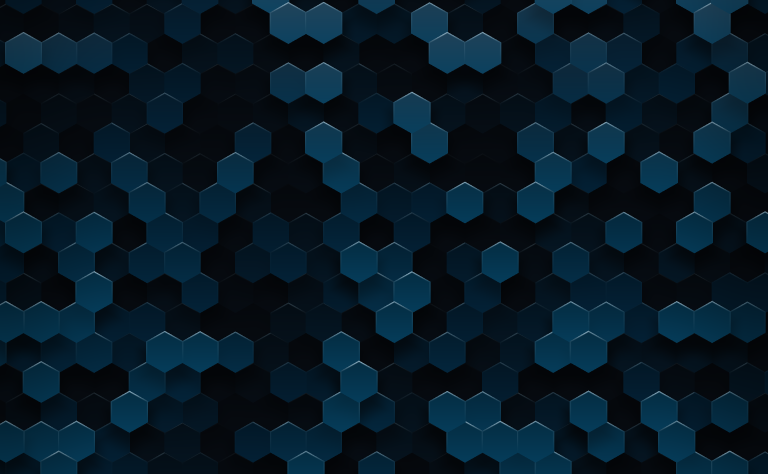
This background is drawn by a WebGL 1 fragment shader. Its source:

```glsl
precision highp float;
uniform vec2 u_resolution;

#define PITCH vec2(0.0745, 0.0631)  // column and row spacing, in canvas heights
#define ORIGIN vec2(0.0496, 0.0032)
#define RIM_WIDTH 0.03
#define RAISE 0.06
#define SHADOW_DROP 0.34
#define SHADOW_SOFT 0.45
#define SHADOW_DEPTH 0.85
#define BLACK vec3(0.022, 0.036, 0.055)
#define DEEP vec3(0.010, 0.110, 0.180)
#define BLUE vec3(0.018, 0.205, 0.305)
#define HAZE vec3(0.120, 0.095, 0.100)
#define RIM vec3(0.530, 0.660, 0.730)

float hash(vec2 p) {
  return fract(sin(dot(p, vec2(127.1, 311.7))) * 43758.5453);
}

// Signed distance to a pointy-top hexagon one unit wide
float hexDist(vec2 p) {
  p = abs(p);
  return max(p.x, 0.5 * p.x + 0.866 * p.y) - 0.5;
}

// Column and row of the cell near q, stepped by a neighbour offset
vec2 cellAt(vec2 q, vec2 offset) {
  float row = floor(q.y + 0.5) + offset.y;
  float col = floor(q.x - 0.5 * mod(row, 2.0) + 0.5) + offset.x;
  return vec2(col, row);
}

vec2 toLocal(vec2 q, vec2 cell) {
  return (q - cell - vec2(0.5 * mod(cell.y, 2.0), 0.0)) * vec2(1.0, 0.866);
}

float cellHeight(vec2 cell) {
  return pow(hash(cell + 17.0), 1.5);
}

vec3 faceColor(float height) {
  vec3 color = mix(BLACK, DEEP, smoothstep(0.05, 0.55, height));
  return mix(color, BLUE, smoothstep(0.5, 0.8, height));
}

vec3 shade(vec2 p, float pixel) {
  vec2 q = (p - ORIGIN) / PITCH;

  // Topmost prism covering this point
  float height = -1.0;
  float dist = 0.0;
  vec2 local = vec2(0.0);
  vec2 topCell = vec2(0.0);
  for (int j = -1; j <= 1; j++) {
    for (int i = -1; i <= 1; i++) {
      vec2 cell = cellAt(q, vec2(float(i), float(j)));
      float h = cellHeight(cell);
      vec2 l = (toLocal(q, cell) - vec2(0.0, 0.03 * h)) / (1.0 + RAISE * h);
      float d = hexDist(l);
      if (d <= 0.001 && h > height) {
        height = h;
        dist = d;
        local = l;
        topCell = cell;
      }
    }
  }

  // Soft shadows cast downward by taller neighbours
  float light = 1.0;
  for (int j = -1; j <= 1; j++) {
    for (int i = -1; i <= 1; i++) {
      vec2 cell = cellAt(q, vec2(float(i), float(j)));
      float rise = smoothstep(0.05, 0.65, cellHeight(cell) - height);
      float d = hexDist(toLocal(q, cell) + vec2(0.0, SHADOW_DROP));
      light *= 1.0 - SHADOW_DEPTH * rise * (1.0 - smoothstep(-0.25, SHADOW_SOFT, d));
    }
  }

  // Face with a slight gradient, hazier toward the top of the canvas
  float raised = smoothstep(0.4, 0.85, height);
  vec3 color = faceColor(height) * (1.0 - 0.28 * local.y);
  color += HAZE * raised * smoothstep(0.5, 1.0, p.y) * (0.6 + 0.6 * local.y);
  color = mix(BLACK * 0.5, color, light);

  // Lit rim: bright on the upper slopes, faint on the sides, worn unevenly
  float line = 1.0 - smoothstep(RIM_WIDTH - 0.5 * pixel, RIM_WIDTH + 0.5 * pixel, -dist);
  float wear = mix(0.25, 1.0, hash(topCell + 5.3 * sign(local.x)));
  float upper = smoothstep(0.18, 0.56, local.y);
  float sides = 0.18 * smoothstep(-0.35, 0.2, local.y);
  float strength = mix(0.32 * wear * upper, max(upper, sides) * (0.6 + 0.4 * wear), raised);
  strength *= smoothstep(0.02, 0.2, height) * mix(0.35, 1.0, light);
  return mix(color, RIM, line * strength);
}

void main() {
  float pixel = 1.0 / (u_resolution.y * PITCH.x);

  // Nine samples per pixel smooth the overlapping outlines
  vec3 color = vec3(0.0);
  for (int j = -1; j <= 1; j++) {
    for (int i = -1; i <= 1; i++) {
      vec2 jitter = vec2(float(i), float(j)) / 3.0;
      color += shade((gl_FragCoord.xy + jitter) / u_resolution.y, pixel) / 9.0;
    }
  }

  // Gentle darkening at the left and right borders
  float side = abs(gl_FragCoord.x / u_resolution.x - 0.5);
  color *= 1.0 - 0.2 * smoothstep(0.35, 0.5, side);
  gl_FragColor = vec4(color, 1.0);
}
```
